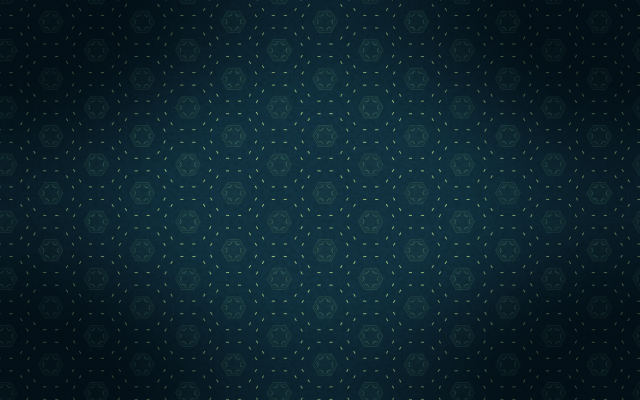
Reproduce this pattern procedurally as a Shadertoy shader.

```glsl
#define REPEATS 7.0
#define PHASE vec2(0.055, 0.12)
#define GRAIN_CELLS vec2(320.0, 200.0)
#define GRAIN_AMOUNT 0.16
#define HEX_RADIUS 0.185
#define LINE_WIDTH 0.014
#define CENTER_COLOR vec3(0.067, 0.196, 0.25)
#define EDGE_COLOR vec3(0.01, 0.06, 0.09)
#define HEX_COLOR vec3(0.22, 0.38, 0.31)
#define DASH_COLOR vec3(0.62, 0.74, 0.48)

const float PI = 3.14159265;

float hash(vec2 p) {
    vec3 q = fract(p.xyx * vec3(0.1031, 0.1030, 0.0973));
    q += dot(q, q.yzx + 33.33);
    return fract((q.x + q.y) * q.z);
}

// Value noise whose lattice wraps after a whole number of cells
float wrappedNoise(vec2 uv, vec2 cells) {
    vec2 p = uv * cells, i = floor(p), f = fract(p);
    f = f * f * (3.0 - 2.0 * f);
    vec2 lo = mod(i, cells), hi = mod(i + 1.0, cells);
    return mix(mix(hash(lo), hash(vec2(hi.x, lo.y)), f.x),
               mix(hash(vec2(lo.x, hi.y)), hash(hi), f.x), f.y);
}

// Mirror the plane into one half sector of sixfold symmetry
vec2 foldSixfold(vec2 p) {
    float sector = PI / 3.0;
    float angle = atan(p.x, p.y);
    angle = abs(angle - sector * round(angle / sector));
    return length(p) * vec2(sin(angle), cos(angle));
}

float dashDistance(vec2 p, vec2 center, float tilt, float halfLength) {
    vec2 d = p - center, axis = vec2(cos(tilt), sin(tilt));
    return length(d - axis * clamp(dot(d, axis), -halfLength, halfLength));
}

float coverage(float dist, float pixel) {
    return clamp(0.5 - dist / pixel, 0.0, 1.0);
}

void mainImage(out vec4 fragColor, in vec2 fragCoord) {
    vec2 uv = fragCoord / iResolution.xy;
    vec2 aspect = vec2(iResolution.x / iResolution.y, 1.0);
    float pixel = REPEATS / iResolution.y;

    // Two interleaved lattices; keep the nearer center
    vec2 grid = (uv - 0.5) * REPEATS - PHASE;
    vec2 id = round(grid), shiftedId = floor(grid) + 0.5;
    vec2 p = (grid - id) * aspect, shifted = (grid - shiftedId) * aspect;
    if (dot(shifted, shifted) < dot(p, p)) {
        p = shifted;
        id = shiftedId;
    }
    vec2 q = foldSixfold(p);

    // Periodic vignette
    vec2 rim = sin(PI * (uv - 0.5));
    float shade = smoothstep(0.2, 1.75, dot(rim * rim, vec2(1.1, 0.9)));
    vec3 color = mix(CENTER_COLOR, EDGE_COLOR, shade);
    float light = 1.0 - 0.65 * shade;

    // Worn double hexagon with a faint tint inside
    float wear = mix(0.65, 1.0, wrappedNoise(uv, GRAIN_CELLS * 0.5));
    wear *= mix(0.85, 1.1, hash(mod(id, REPEATS) * 2.0 + 5.0));
    float halfLine = 0.5 * LINE_WIDTH;
    float outer = coverage(abs(q.y - HEX_RADIUS) - halfLine, pixel);
    float inner = coverage(abs(q.y - HEX_RADIUS * 0.84) - halfLine, pixel);
    float core = coverage(abs(q.y - HEX_RADIUS * 0.42) - halfLine, pixel);
    float fill = coverage(q.y - HEX_RADIUS, pixel);
    float hexagon = max(max(outer * 0.65, inner * 0.45), core * 0.2);
    hexagon = max(hexagon * wear, fill * 0.09);
    color = mix(color, HEX_COLOR, hexagon * light);

    // Paired ticks toward the corners of each hexagon
    float tick = dashDistance(q, vec2(0.046, 0.118), -0.9, 0.017) - 0.009;
    color = mix(color, HEX_COLOR * 1.15, coverage(tick, pixel) * 0.75 * wear * light);

    // Bright dashes in the space between neighbors
    float dash = dashDistance(q, vec2(0.105, 0.39), 0.0, 0.018) - 0.009;
    color = mix(color, DASH_COLOR, coverage(dash, pixel) * 0.9 * light);

    // Fine woven grain
    color *= 1.0 + GRAIN_AMOUNT * (wrappedNoise(uv, GRAIN_CELLS) - 0.5);
    fragColor = vec4(color, 1.0);
}
```
